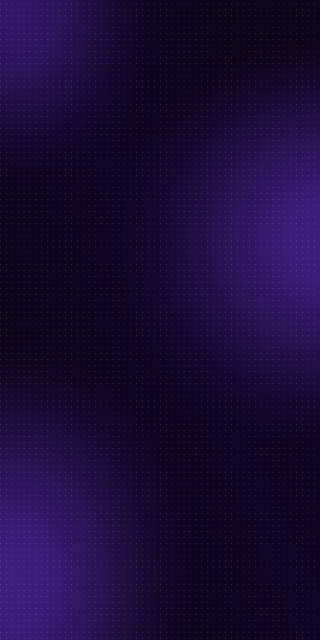
Give the GLSL for this background, as a Shadertoy shader.

```glsl
// Three soft violet glows on a near-black indigo ground, under a faint dot grid.
// Each glow is an elliptical smooth falloff; the dots are discs in a repeated
// cell, softened by the size of one pixel.

float glow(vec2 p, vec2 center, vec2 radius) {
    return 1.0 - smoothstep(0.0, 1.0, length((p - center) / radius));
}

float dotGrid(vec2 p, float cells, float pixel) {
    vec2 cell = fract(p * cells - vec2(0.06, 0.32) + 0.5) - 0.5;
    float soft = pixel * cells * 0.6;
    return 1.0 - smoothstep(0.05, 0.05 + soft, length(cell));
}

void mainImage(out vec4 fragColor, in vec2 fragCoord) {
    // Canvas space: x runs 0..1, y runs 0..2
    vec2 p = fragCoord / iResolution.xy * vec2(1.0, 2.0);
    float pixel = 1.0 / iResolution.x;

    // Ground, with a slightly bluer diagonal band
    float band = exp(-5.0 * pow(p.x + 0.45 * p.y - 1.0, 2.0));
    vec3 color = mix(vec3(0.050, 0.018, 0.100), vec3(0.058, 0.020, 0.140), band);

    // Glows: right, lower left, upper left
    vec3 violet = vec3(0.240, 0.120, 0.500);
    color = mix(color, violet, glow(p, vec2(1.03, 1.25), vec2(0.70, 0.68)));
    color = mix(color, violet, glow(p, vec2(0.03, 0.18), vec2(0.61, 0.80)));
    color = mix(color, violet, 0.76 * glow(p, vec2(0.03, 1.96), vec2(0.48, 0.56)));

    // Dots
    color += 0.11 * dotGrid(p, 54.0, pixel);

    fragColor = vec4(color, 1.0);
}
```
